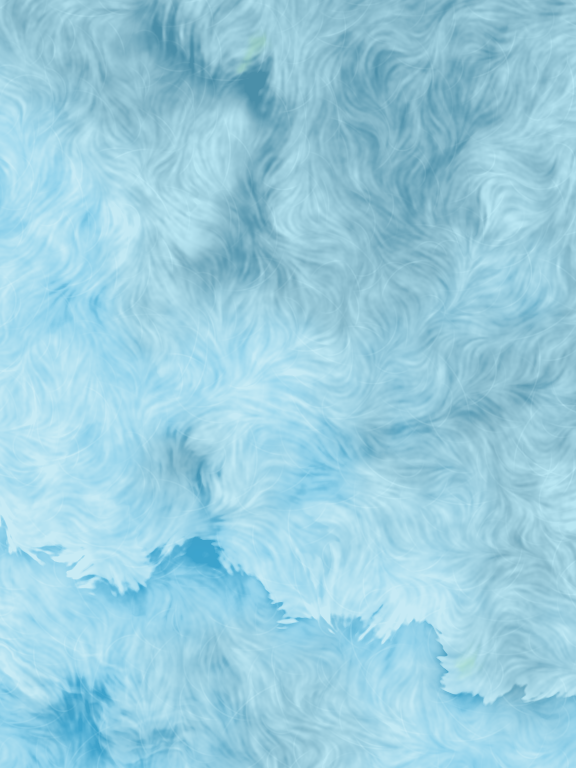
This texture is drawn by a Shadertoy shader. Its source:

```glsl
// Draws soft blue spun-sugar floss: fuzzy folds, shaded hollows and fine fibres.

float hash(vec2 p) {
    vec3 q = fract(p.xyx * vec3(0.1031, 0.1030, 0.0973));
    q += dot(q, q.yzx + 33.33);
    return fract((q.x + q.y) * q.z);
}

float noise(vec2 p) {
    vec2 i = floor(p), f = fract(p);
    f = f * f * (3.0 - 2.0 * f);
    return mix(mix(hash(i), hash(i + vec2(1, 0)), f.x),
               mix(hash(i + vec2(0, 1)), hash(i + vec2(1, 1)), f.x), f.y);
}

// Layered noise centred on zero
float fbm(vec2 p) {
    float sum = 0.0, amp = 0.5;
    for (int i = 0; i < 5; i++) {
        sum += amp * (noise(p) - 0.5);
        p = mat2(1.6, 1.2, -1.2, 1.6) * p + 7.3;
        amp *= 0.5;
    }
    return sum;
}

// Fibre direction: steep above, falling to the right below, tangled throughout
vec2 flow(vec2 p) {
    float angle = mix(-0.75, 1.15, smoothstep(0.1, 0.55, p.y));
    angle += 2.4 * (noise(p * 6.0 + 3.0) - 0.5) + 2.6 * (noise(p * 19.0) - 0.5);
    return vec2(cos(angle), sin(angle));
}

// Noise smeared along the flow, centred on zero
float fibres(vec2 p, float scale, float stride) {
    const int STEPS = 5;
    float sum = noise(p * scale);
    vec2 ahead = p, back = p;
    for (int i = 0; i < STEPS; i++) {
        ahead += flow(ahead) * stride;
        back -= flow(back) * stride;
        sum += noise(ahead * scale) + noise(back * scale);
    }
    return sum / float(2 * STEPS + 1) - 0.5;
}

// Single curved hairs scattered one per cell
float hairs(vec2 p, float cell, float width, float seed) {
    float sum = 0.0;
    for (int k = 0; k < 9; k++) {
        vec2 id = floor(p / cell) + vec2(k % 3 - 1, k / 3 - 1);
        vec2 key = id + seed;
        vec2 mid = (id + vec2(hash(key), hash(key + 17.0))) * cell;
        float turn = 2.0 * (hash(key + 31.0) - 0.5);
        vec2 along = mat2(cos(turn), sin(turn), -sin(turn), cos(turn)) * flow(mid);
        float radius = cell * mix(0.6, 2.5, hash(key + 47.0));
        float d = abs(length(p - mid - vec2(-along.y, along.x) * radius) - radius);
        float fade = smoothstep(cell, 0.3 * cell, length(p - mid));
        sum += fade * smoothstep(width, 0.0, d) * hash(key + 59.0);
    }
    return sum;
}

// Soft spot along the segment a-b
float hollow(vec2 p, vec2 a, vec2 b, float radius) {
    vec2 ab = b - a;
    float h = clamp(dot(p - a, ab) / dot(ab, ab), 0.0, 1.0);
    float d = length(p - a - ab * h) / radius;
    return exp(-d * d);
}

// Lower rim of the hanging clumps
float rim(float x) {
    float sag = (x - 0.12) / 0.08;
    return 0.30 - 0.07 * exp(-sag * sag) - 0.09 * smoothstep(0.33, 0.43, x)
         - 0.11 * smoothstep(0.50, 0.62, x);
}

// Overlapping tufts: slow brightening that drops off at a fuzzy edge
float tufts(float height) {
    float f = fract(height);
    return f - smoothstep(0.86, 1.0, f) - 0.43;
}

vec3 ramp(vec3 dark, vec3 mid, vec3 light, float t) {
    return t < 0.5 ? mix(dark, mid, t * 2.0) : mix(mid, light, t * 2.0 - 1.0);
}

void mainImage(out vec4 fragColor, in vec2 fragCoord) {
    vec2 p = fragCoord / iResolution.y;
    float pixel = 1.0 / iResolution.y;
    float fine = fibres(p, 220.0, 0.0024), coarse = fibres(p, 80.0, 0.005);
    vec2 warp = vec2(fbm(p * 8.0), fbm(p * 8.0 + 40.0));
    vec2 w = p + 0.15 * warp + 0.035 * coarse + 0.02 * fine;

    // Broad billows, tufts and woolly relief
    float tone = 0.92 + 1.1 * fbm(w * 4.0 + 11.0) + 0.75 * fbm(w * 14.0) + 0.5 * fbm(p * 45.0);
    tone += 0.3 * tufts(4.5 * fbm(w * 3.5 + 25.0) + 3.0 * w.y) * smoothstep(0.25, 0.7, noise(p * 7.0));

    // Clumps: bright rim with a shadow cast below it
    float d = w.y - rim(w.x) + 0.035 * fbm(p * 32.0) + 0.03 * fine;
    float above = smoothstep(-0.006, 0.008, d);
    tone += 0.25 * above * exp(-max(d, 0.0) / 0.08);
    tone -= 0.8 * (1.0 - above) * exp(min(d, 0.0) / 0.04);

    // Diffuse valley behind the crest of the right mound
    float rise = w.y - 0.31 - 0.05 * smoothstep(0.33, 0.42, w.x) - 0.12 * smoothstep(0.45, 0.75, w.x);
    tone -= 0.6 * smoothstep(-0.015, 0.025, rise) * exp(-max(rise, 0.0) / 0.1) * smoothstep(0.29, 0.4, p.x);

    // Hollows between the clumps
    tone -= 0.85 * hollow(w, vec2(0.19, 0.96), vec2(0.32, 0.88), 0.03);
    tone -= 0.80 * hollow(w, vec2(0.33, 0.88), vec2(0.31, 0.66), 0.032);
    tone -= 0.85 * hollow(w, vec2(0.25, 0.42), vec2(0.27, 0.30), 0.02);
    tone -= 0.50 * hollow(w, vec2(0.55, 0.82), vec2(0.72, 0.98), 0.11);
    tone -= 0.40 * hollow(w, vec2(0.06, 0.60), vec2(0.09, 0.58), 0.04);
    tone -= 0.70 * hollow(w, vec2(0.0, 0.10), vec2(0.12, 0.02), 0.045);

    // Combed bundle at the lower left
    float streak = noise(vec2(6.0 * (p.x - p.y), 100.0 * (p.x + p.y + 0.3 * warp.x))) - 0.5;
    tone += (0.25 + 0.8 * streak) * hollow(w, vec2(0.0, 0.2), vec2(0.2, 0.02), 0.045);

    // Fibres and loose hairs
    tone += 1.25 * fine + 0.8 * coarse + 0.2 * hairs(p, 0.032, 1.5 * pixel, 0.0)
          + 0.2 * hairs(p, 0.06, 1.5 * pixel, 90.0);
    tone = clamp(tone, -0.3, 1.5);

    // Greyer blue toward the upper right, clear cyan toward the lower left
    float grey = smoothstep(-0.17, 0.17, 0.6 * (p.y - 0.48) + 0.5 * (p.x - 0.37) + 1.1 * fbm(p * 3.0 + 70.0));
    vec3 cyan = ramp(vec3(0.36, 0.71, 0.85), vec3(0.56, 0.82, 0.92), vec3(0.67, 0.87, 0.94), tone);
    vec3 slate = ramp(vec3(0.38, 0.62, 0.71), vec3(0.52, 0.72, 0.79), vec3(0.62, 0.81, 0.87), tone);
    vec3 color = mix(cyan, slate, grey);

    // Faint lime stains
    float stain = hollow(w, vec2(0.32, 0.92), vec2(0.33, 0.93), 0.01)
                + hollow(w, vec2(0.62, 0.15), vec2(0.64, 0.16), 0.012);
    fragColor = vec4(mix(color, vec3(0.66, 0.88, 0.74), 0.4 * stain), 1.0);
}
```
